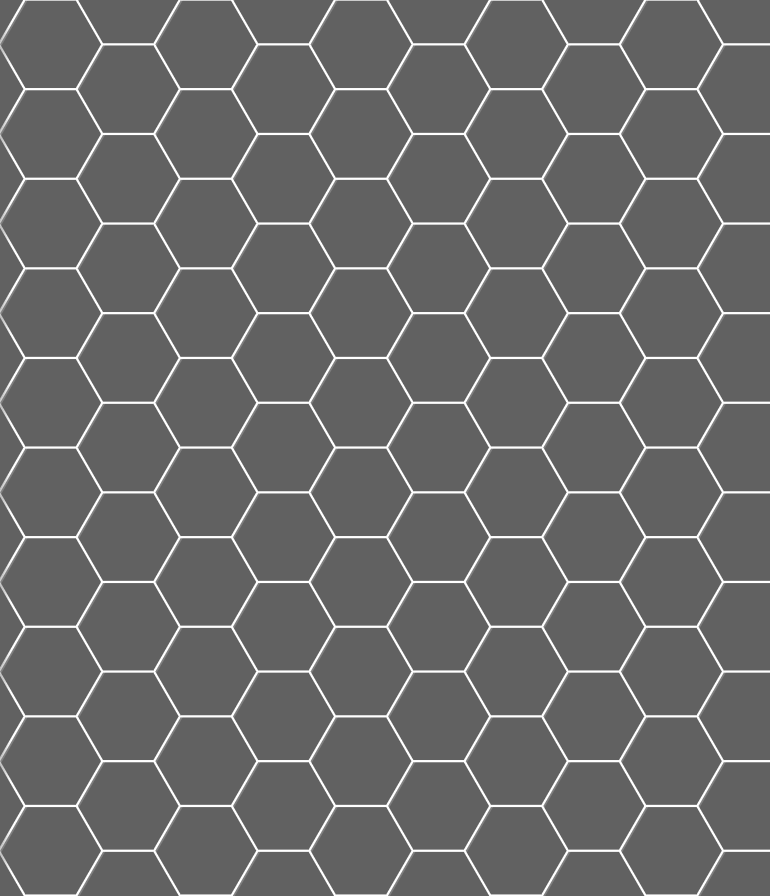
Reproduce this pattern procedurally as a Shadertoy shader.

```glsl
// Thin white honeycomb on flat dark grey, flat-topped cells in staggered columns.
// Each point picks the nearer of two interleaved lattice centres, then measures
// its distance to the cell edges; rising edges carry a faint grey fringe.

#define ROWS 10.0                    // cells down the canvas
#define ORIGIN vec2(0.0565, 0.0505)  // centre of the first cell, in canvas heights
#define LINE_WIDTH 0.0025            // in canvas heights
#define FRINGE_WIDTH 0.0032          // reach of the fringe from the edge centre
#define BORDER_FADE 0.014            // strip at the left where lines weaken
#define GROUND vec3(0.38)
#define FRINGE vec3(0.50)
#define LINE vec3(1.0)

const vec2 PERIOD = vec2(1.7320508, 1.0);
const vec2 FALLING_NORMAL = vec2(0.8660254, 0.5);
const vec2 RISING_NORMAL = vec2(0.8660254, -0.5);

// Offset from the nearest cell centre; cells are one unit from flat to flat.
vec2 cellOffset(vec2 q) {
    vec2 a = mod(q + 0.5 * PERIOD, PERIOD) - 0.5 * PERIOD;
    vec2 b = mod(q, PERIOD) - 0.5 * PERIOD;
    return dot(a, a) < dot(b, b) ? a : b;
}

// Distance inward from the closest of the six edges.
float edgeDistance(vec2 c) {
    float slanted = max(abs(dot(c, FALLING_NORMAL)), abs(dot(c, RISING_NORMAL)));
    return 0.5 - max(abs(c.y), slanted);
}

// Share of a pixel lying closer than the given reach.
float coverage(float d, float reach, float pixel) {
    return clamp((reach - d) / pixel + 0.5, 0.0, 1.0);
}

void mainImage(out vec4 fragColor, in vec2 fragCoord) {
    float pixel = 1.0 / iResolution.y;
    vec2 p = fragCoord * pixel;
    vec2 c = cellOffset((p - ORIGIN) * ROWS);

    // Fringe on the lower right side of rising edges
    float risingDistance = (0.5 + dot(c, RISING_NORMAL)) / ROWS;
    vec3 color = mix(GROUND, FRINGE, coverage(risingDistance, FRINGE_WIDTH, pixel));

    // Line core, weaker along the left border
    float line = coverage(edgeDistance(c) / ROWS, 0.5 * LINE_WIDTH, pixel);
    line *= mix(0.6, 1.0, smoothstep(0.0, BORDER_FADE, p.x));
    color = mix(color, LINE, line);

    fragColor = vec4(color, 1.0);
}
```
